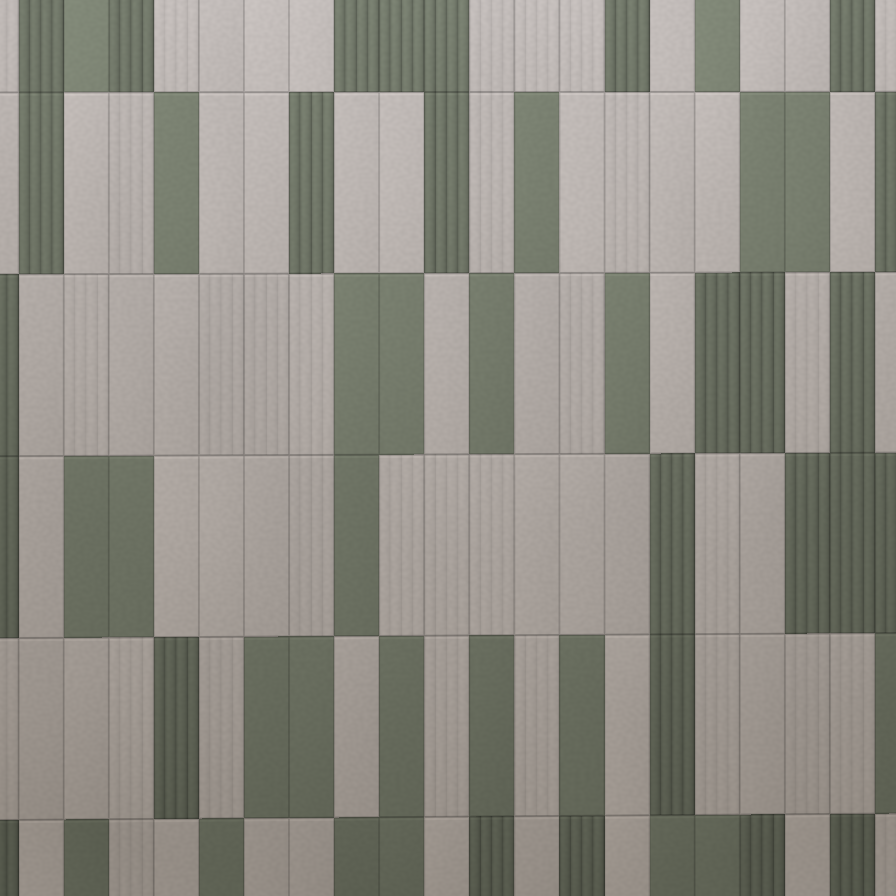
This texture is drawn by a Shadertoy shader. Its source:

```glsl
// Wall of tall, narrow tiles in straight stacked rows: warm grey and sage green,
// some flat and some with four vertical flutes. A hash scatters colour and relief;
// joints, soft light from above and fine gradient-noise grain finish the surface.

const vec2  TILE_SIZE    = vec2(0.0503, 0.2022);
const vec2  GRID_ORIGIN  = vec2(0.0208, 0.0885);
const float ROW_TILT     = 0.008;   // slope of the joints, strongest at the bottom
const float GREEN_SHARE  = 0.33;
const float FLUTED_SHARE = 0.46;
const float SCATTER      = 0.65;    // 0 = evenly spaced, 1 = fully random
const float FLUTES       = 4.0;
const float JOINT_WIDTH  = 0.0014;
const float TONE_SPREAD  = 0.035;   // brightness change from tile to tile
const float GRAIN        = 0.035;

const vec3 GREY_LIT     = vec3(0.770, 0.746, 0.736);
const vec3 GREY_SHADED  = vec3(0.585, 0.555, 0.525);
const vec3 GREEN_LIT    = vec3(0.510, 0.540, 0.475);
const vec3 GREEN_SHADED = vec3(0.365, 0.380, 0.325);
const float PI = 3.14159265;

float hash(vec2 cell, float seed) {
    uvec3 v = uvec3(ivec3(vec3(cell, seed)) + 4096);
    uint n = v.x * 1597334677u ^ v.y * 3812015801u ^ v.z * 2798796415u;
    n = (n ^ (n >> 15)) * 2246822519u;
    n = (n ^ (n >> 13)) * 3266489917u;
    n ^= n >> 16;
    return float(n >> 8) / 16777216.0;
}

vec2 gradientAt(vec2 cell) {
    float angle = 2.0 * PI * hash(cell, 7.0);
    return vec2(cos(angle), sin(angle));
}

float gradientNoise(vec2 p) {
    vec2 i = floor(p), f = p - i;
    vec2 w = f * f * f * (f * (f * 6.0 - 15.0) + 10.0);
    vec2 e = vec2(1.0, 0.0);
    float low  = mix(dot(gradientAt(i), f),
                     dot(gradientAt(i + e.xy), f - e.xy), w.x);
    float high = mix(dot(gradientAt(i + e.yx), f - e.yx),
                     dot(gradientAt(i + e.xx), f - e.xx), w.x);
    return mix(low, high, w.y);
}

// Uniform value per tile, random but with few long runs along a row
float scatter(vec2 cell, float seed) {
    return fract(cell.x * 0.618034 + cell.y * 0.37 + SCATTER * hash(cell, seed));
}

// Brightness offset across the rounded flutes: dark grooves, lit left flanks
float fluteShade(float x) {
    float f = fract(x * FLUTES);
    float groove = pow(abs(2.0 * f - 1.0), 3.0);
    return 0.28 - groove + 0.35 * cos(PI * f);
}

// Coverage of a smooth-edged line at distance d
float line(float d, float width, float pixel) {
    float edge = max(pixel, 0.0008);
    return 1.0 - smoothstep(0.5 * width - 0.5 * edge, 0.5 * width + edge, d);
}

void mainImage(out vec4 fragColor, in vec2 fragCoord) {
    vec2 p = fragCoord / iResolution.y;
    float pixel = 1.0 / iResolution.y;

    // Tile grid
    vec2 wall = p - vec2(0.0, ROW_TILT * (p.x - 0.5) * (1.0 - p.y));
    vec2 grid = (wall - GRID_ORIGIN) / TILE_SIZE;
    vec2 cell = floor(grid);
    vec2 local = grid - cell;
    vec2 toEdge = min(local, 1.0 - local) * TILE_SIZE;

    bool green  = scatter(cell, 1.0) < GREEN_SHARE;
    bool fluted = hash(cell, 2.0) < FLUTED_SHARE;

    // Light falls from the upper middle
    vec2 fromMiddle = p - vec2(0.5, 0.0);
    float light = clamp(p.y - 0.45 * fromMiddle.x * fromMiddle.x, 0.0, 1.0);
    vec3 color = green ? mix(GREEN_SHADED, GREEN_LIT, light)
                       : mix(GREY_SHADED, GREY_LIT, light);

    // Relief and tone of each tile
    float shade = 1.0 + TONE_SPREAD * (hash(cell, 3.0) - 0.5);
    if (fluted) {
        shade += (green ? 0.17 : 0.055) * fluteShade(local.x);
        shade -= green ? 0.13 : 0.015;
    } else {
        shade += 0.03 * (0.5 - local.x);
    }
    color *= shade;

    // Joints with a pale lower lip along the rows
    float upright = line(toEdge.x, JOINT_WIDTH, pixel);
    float level   = line(toEdge.y, JOINT_WIDTH, pixel);
    float lip = line(abs((1.0 - local.y) * TILE_SIZE.y - 0.0026), JOINT_WIDTH, pixel);
    color *= 1.0 + 0.06 * lip;
    color *= 1.0 - max(0.17 * upright, 0.24 * level);

    // Fine grain and faint broad unevenness
    color *= 1.0 + GRAIN * gradientNoise(p * vec2(170.0, 210.0))
                 + 0.02 * gradientNoise(p * vec2(9.0, 6.0));

    fragColor = vec4(color, 1.0);
}
```
